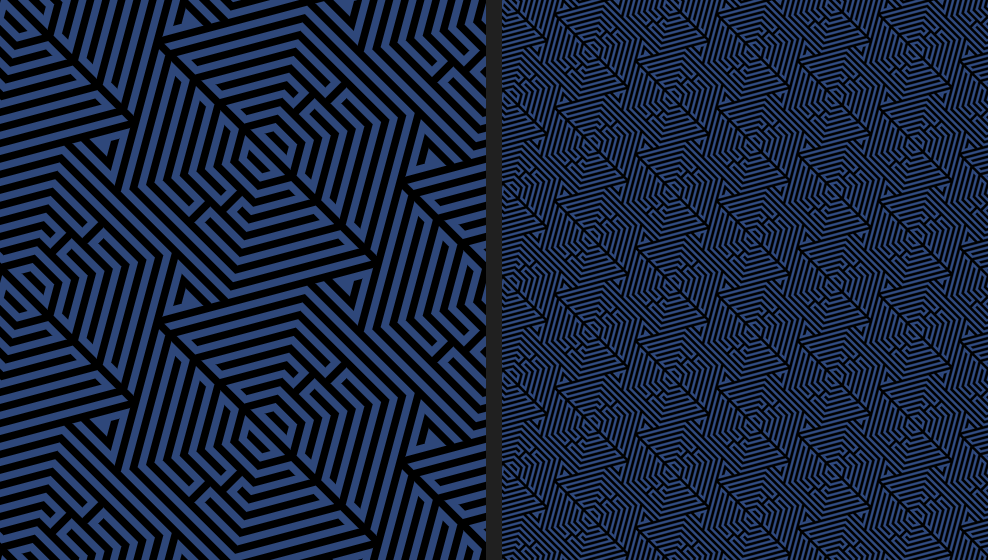
Left, the tile; right, the same tile 3 across and 3 down.
Give the GLSL for this pattern, as a WebGL 1 fragment shader.

```glsl
precision highp float;

uniform vec2 u_resolution;

// Lengths are in stripe periods; fields are positive on the blue bands.

// Nine concentric rings, cut along a diagonal and joined in pairs as hairpins.
float hexagonMaze(vec2 q) {
  q *= q.y < 0.0 ? -1.0 : 1.0; // half-turn symmetry
  float slanted = 0.5 * q.y + 0.8660 * abs(q.x);
  float ring = max(q.y, slanted);
  float depth;
  if (slanted > q.y) {
    // hairpins ending at the diagonal
    float pair = 2.0 * floor(0.5 * ring) + 1.0;
    depth = min(1.0 - abs(ring - pair), q.y);
  } else {
    // staggered hairpins in the middle of the side facing the diagonal
    float pair = 2.0 * floor(0.5 * ring + 0.5);
    depth = 1.0 - abs(ring - pair);
    if (abs(ring - 5.0) < 2.0) {
      depth = min(depth, abs(q.x - (pair > 5.0 ? 0.4 : -0.6)));
    }
  }
  return min(0.25 - abs(depth - 0.5), 8.75 - ring);
}

// Small triangle with a black channel that spirals inwards.
float triangleSpiral(vec2 t) {
  float right = 1.392 - t.y;
  float left = 1.392 + dot(t, vec2(0.8660, 0.5));
  float base = 1.392 - dot(t, vec2(0.8660, -0.5));
  float body = min(right, min(left, base)) - 0.25;
  float entry = min(0.25 - abs(right - 1.0), left - 0.75);
  float turn = min(0.25 - abs(left - 1.0), min(right, base) - 0.75);
  return min(body, -max(entry, turn));
}

void main() {
  // One by two cells, each holding two hexagons of a triangular lattice
  vec2 cell = vec2(sqrt(3.0), 1.0) * 18.635;
  vec2 uv = gl_FragCoord.xy / u_resolution;
  vec2 pos = (uv - vec2(0.551, 0.728)) * cell * vec2(1.0, 2.0);
  pos = mod(pos + 0.5 * cell, cell) - 0.5 * cell;

  // Nearest hexagon, its six neighbours and the triangles between them
  float field = -10.0;
  for (int i = 0; i < 7; i++) {
    float angle = radians(30.0 + 60.0 * float(i));
    float spacing = i == 6 ? 0.0 : cell.y;
    vec2 p = pos - spacing * vec2(cos(angle), sin(angle));
    vec2 q = vec2(p.x - p.y, p.x + p.y) * 0.7071;
    field = max(field, hexagonMaze(q));
    field = max(field, triangleSpiral(q - 7.609));
    field = max(field, triangleSpiral(-q - 7.609));
  }

  float pixel = 2.0 * cell.y / u_resolution.y;
  float blue = clamp(field / pixel + 0.5, 0.0, 1.0);
  gl_FragColor = vec4(vec3(0.18, 0.28, 0.48) * blue, 1.0);
}
```
